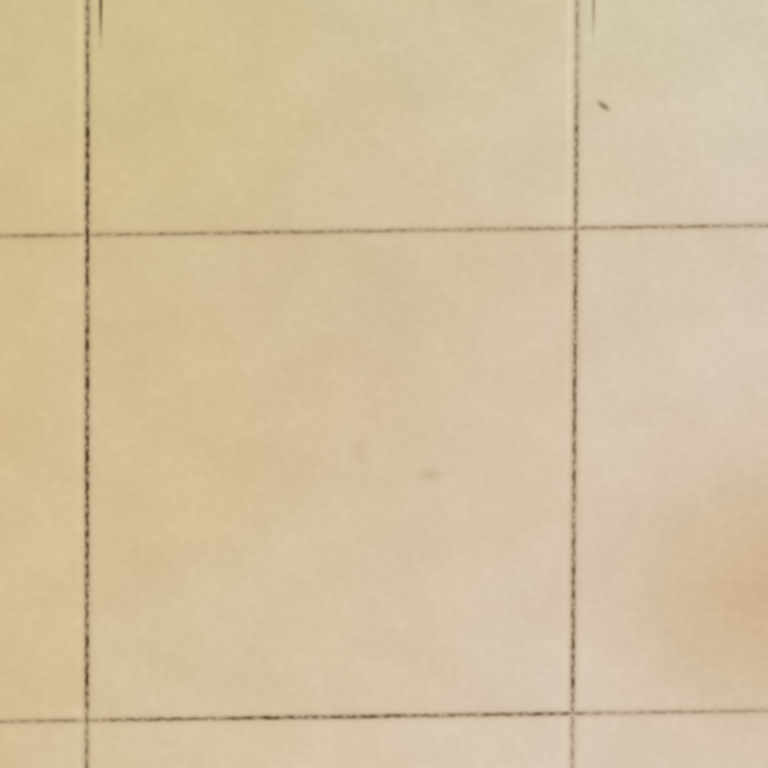
This texture is drawn by a Shadertoy shader. Its source:

```glsl
// Worn cream floor tiles: one whole tile framed by parts of its neighbours.
// A slightly skewed grid gives thin, patchy joints; broad colour gradients,
// layered sines and cellular grain give the stained, uneven glaze.

#define PITCH 0.632
#define GRID_ORIGIN vec2(0.1130, 0.0605)
#define SKEW vec2(0.009, 0.0140)
#define JOINT_WIDTH vec2(0.0031, 0.0030)
#define MOTTLE 0.013
#define GRAIN 0.018
#define WARM vec3(0.822, 0.738, 0.562)
#define PALE vec3(0.846, 0.790, 0.710)
#define TAN vec3(0.800, 0.695, 0.545)
#define YELLOW vec3(0.830, 0.750, 0.555)
#define DIRT vec3(0.350, 0.270, 0.170)

vec2 hash2(vec2 p) {
    return fract(sin(vec2(dot(p, vec2(127.1, 311.7)),
                          dot(p, vec2(269.5, 183.3)))) * 43758.5);
}

// Distance to the nearest scattered point
float cellular(vec2 p) {
    vec2 cell = floor(p), f = fract(p);
    float nearest = 2.0;
    for (int y = -1; y <= 1; y++)
        for (int x = -1; x <= 1; x++) {
            vec2 o = vec2(x, y);
            nearest = min(nearest, length(o + hash2(cell + o) - f));
        }
    return nearest;
}

// Layered, rotated and warped sines, roughly -1 to 1
float mottle(vec2 p) {
    float sum = 0.0, amp = 0.55;
    for (int i = 0; i < 5; i++) {
        sum += amp * sin(p.x + 1.4 * sin(p.y)) * cos(p.y + sin(0.8 * p.x));
        p = mat2(1.5, 1.1, -1.1, 1.5) * p + 2.3;
        amp *= 0.62;
    }
    return sum;
}

// Soft round falloff
float blob(vec2 p, vec2 centre, vec2 radius) {
    vec2 d = (p - centre) / radius;
    return exp(-dot(d, d));
}

// Antialiased line profile that never gets thinner than a pixel
float line(float d, float width, float px) {
    float w = max(width, 0.8 * px);
    return exp(-d * d / (w * w)) * width / w;
}

// Glaze: gradients, stains and grain
vec3 glaze(vec2 uv, vec2 tile) {
    float cloud = mottle(uv * 9.0 + tile * 3.1);
    float fade = uv.x + 0.30 * pow(1.0 - uv.y, 1.5) - 0.03 + 0.08 * cloud;
    vec3 col = mix(WARM, PALE, clamp(fade, 0.0, 1.0));
    col = mix(col, YELLOW, 0.45 * blob(uv, vec2(0.22, 0.86), vec2(0.16, 0.17)));
    col = mix(col, YELLOW, 0.40 * blob(uv, vec2(0.27, 0.42), vec2(0.11, 0.18)));
    col = mix(col, TAN, 0.22 * blob(uv, vec2(0.48, 0.52), vec2(0.20, 0.24)));
    col = mix(col, TAN, 0.85 * blob(uv, vec2(1.00, 0.23), vec2(0.17, 0.15)));
    col += vec3(-0.010, 0.007, -0.006) * smoothstep(0.68, 1.0, uv.y);
    col += vec3(0.008, 0.000, 0.002) * smoothstep(0.72, 0.45, uv.y);

    col += MOTTLE * vec3(0.8, 1.0, 1.2) * mottle(uv * 21.0 + 4.0);
    col += GRAIN * (cellular(uv * 80.0) - 0.5);
    col += 0.008 * (hash2(tile).x - 0.5);
    return col;
}

void mainImage(out vec4 fragColor, in vec2 fragCoord) {
    vec2 uv = fragCoord / iResolution.xy;
    float px = 1.0 / min(iResolution.x, iResolution.y);

    // Skewed tile grid and signed distance to the nearest joints
    vec2 skewed = uv - GRID_ORIGIN - SKEW * vec2(uv.x * uv.y, uv.x);
    vec2 grid = skewed / PITCH;
    vec2 joint = round(grid);
    vec2 d = (grid - joint) * PITCH;
    vec3 col = glaze(uv, floor(grid));

    // Faint stains and one dark chip
    col = mix(col, TAN * 0.9, 0.40 * blob(uv, vec2(0.560, 0.382), vec2(0.014, 0.008)));
    col = mix(col, TAN * 0.9, 0.25 * blob(uv, vec2(0.470, 0.415), vec2(0.010, 0.018)));
    vec2 chip = uv + vec2(0.0, 0.5 * (uv.x - 0.786));
    col = mix(col, DIRT, 0.50 * blob(chip, vec2(0.786, 0.862), vec2(0.007, 0.0045)));

    // Joint wear: patchy dirt, heaviest on the left joint and low centre
    float crumbs = 0.35 + 1.10 * cellular(uv * 95.0);
    float drift = 0.90 + 0.35 * mottle(uv * 17.0 + joint * 5.0);
    float right = clamp(joint.x, 0.0, 1.0);
    float upright = mix(0.86, 0.64, right)
                  * (0.50 + 0.50 * smoothstep(0.02, 0.14, uv.y))
                  * (1.0 - mix(0.25, 0.60, right) * smoothstep(0.80, 0.92, uv.y));
    float inner = smoothstep(0.08, 0.20, uv.x) * smoothstep(0.79, 0.72, uv.x);
    float level = mix(0.28 + 0.30 * inner, 0.30 + 0.08 * uv.x,
                      clamp(joint.y, 0.0, 1.0));

    // Pale worn lip and soft grime beside the joints
    float lip = smoothstep(0.55, 1.0, uv.y);
    col += (0.010 + 0.030 * lip) * line(d.x + 0.009, 0.005, px);
    vec2 grime = vec2(line(d.x, 0.007, px), line(d.y, 0.006, px));
    col = mix(col, TAN * 0.85, 0.25 * max(grime.x, grime.y));

    // Joint cores and the short drip marks at the top
    vec2 core = vec2(line(d.x, JOINT_WIDTH.x, px), line(d.y, JOINT_WIDTH.y, px));
    core *= vec2(upright, level) * crumbs * drift;
    float drip = line(d.x - 0.017 - 0.004 * joint.x, 0.0026, px)
               * smoothstep(0.93, 1.0, uv.y) * (0.65 - 0.35 * joint.x);
    col = mix(col, DIRT, clamp(max(max(core.x, core.y), drip), 0.0, 0.92));

    fragColor = vec4(clamp(col, 0.0, 1.0), 1.0);
}
```
